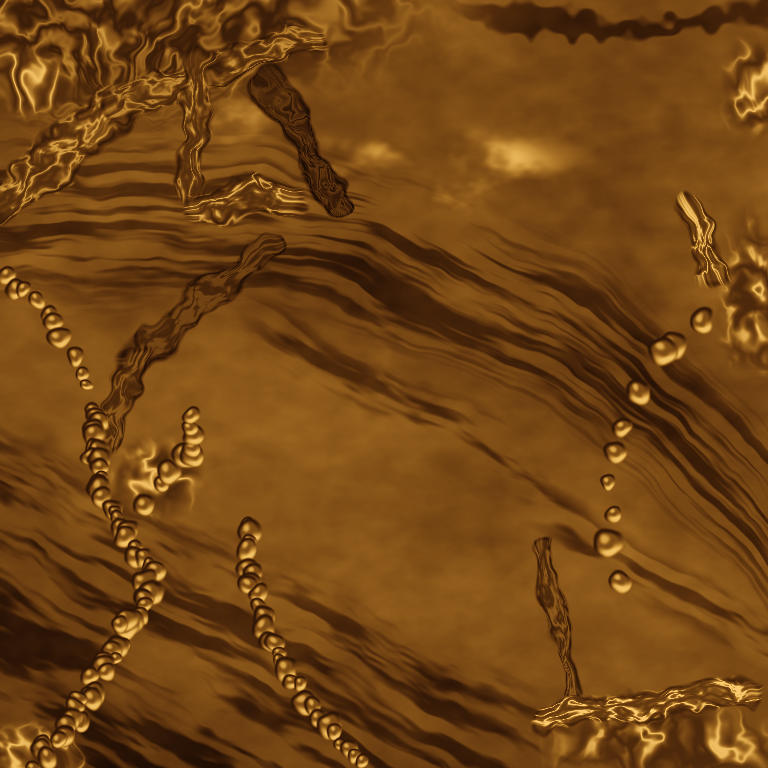
Reproduce this texture procedurally as a Shadertoy shader.

```glsl
// Amber resin: dark flow streaks in a cloudy golden ground, crossed by
// glassy twigs, crumpled folds and chains of refracting bubbles.
// One scalar tone is layered up, then mapped to an amber colour ramp.

float tone;

float hash(vec2 p) {
    return fract(sin(dot(p, vec2(127.1, 311.7))) * 43758.5453);
}

float noise(vec2 p) {
    vec2 i = floor(p), f = fract(p);
    f = f * f * (3.0 - 2.0 * f);
    return mix(mix(hash(i), hash(i + vec2(1, 0)), f.x),
               mix(hash(i + vec2(0, 1)), hash(i + 1.0), f.x), f.y);
}

float fbm(vec2 p) {
    float sum = 0.0, amp = 0.53;
    for (int i = 0; i < 4; i++) {
        sum += amp * noise(p);
        p = mat2(1.6, 1.1, -1.1, 1.6) * p + 7.3;
        amp *= 0.5;
    }
    return sum;
}

// Streak noise keeps its axes, so the grain stays along x
float streaks(vec2 p) {
    float n = 0.5 * noise(p) + 0.3 * noise(p * 1.9 + 5.0) + 0.2 * noise(p * vec2(5, 3));
    return smoothstep(0.42, 0.68, n);
}

// Soft ellipse: center in xy, radii in zw
float blob(vec2 p, vec4 e) {
    return smoothstep(1.0, 0.4, length((p - e.xy) / e.zw));
}

// Bubble: dark rim, bright crescent below, glint above
void bead(vec2 p, vec2 center, float radius) {
    vec2 q = (p - center) / radius;
    float d = length(q);
    if (d > 1.2) return;
    float crescent = smoothstep(0.5, 0.1, abs(d - 0.65)) * smoothstep(-0.1, 0.6, 0.25 * q.x - q.y);
    float glint = smoothstep(0.45, 0.1, length(q - vec2(-0.2, 0.35)));
    float rim = smoothstep(0.6, 0.95, d) * smoothstep(-0.9, 0.3, q.y - q.x);
    float body = 0.49 + 0.46 * crescent + 0.36 * glint - 0.33 * rim;
    tone = mix(tone, body, smoothstep(1.15, 0.88, d));
}

// Bubbles strung along a quadratic curve from ends.xy to ends.zw
void chain(vec2 p, vec4 ends, vec2 bend, float count, float radius, float jitter) {
    for (float i = 0.0; i < count; i++) {
        vec2 seed = vec2(i, ends.x * 91.0 + count);
        float t = (i + 0.6 * hash(seed)) / count;
        vec2 center = mix(mix(ends.xy, bend, t), mix(bend, ends.zw, t), t);
        center += jitter * (vec2(hash(seed + 3.1), hash(seed + 5.7)) - 0.5);
        bead(p, center, radius * (0.65 + 0.6 * hash(seed + 8.3)));
    }
}

// Glassy twig: ragged width, rippled grain, broken highlights and dark edges
void twig(vec2 p, vec4 ends, float width, float shine) {
    vec2 axis = ends.zw - ends.xy, q = p - ends.xy;
    float len = length(axis);
    float t = clamp(dot(q, axis) / (len * len), 0.0, 1.0);
    width *= 0.6 + 0.8 * noise(p * 30.0);
    float side = (axis.x * q.y - axis.y * q.x) / (len * width);
    float r = length(q - axis * t) / width;
    if (r > 1.2) return;
    float grain = fbm(vec2(t * len * 28.0, side * 1.6) + ends.xy * 37.0);
    float ripple = sin(grain * 22.0 + side * 2.0);
    float body = 0.39 + 0.13 * ripple + shine * (0.08 + 0.36 * pow(max(ripple, 0.0), 4.0));
    body -= 0.16 * smoothstep(0.55, 0.9, r);
    tone = mix(tone, body, 0.9 * smoothstep(1.15, 0.8, r));
}

void mainImage(out vec4 fragColor, in vec2 fragCoord) {
    vec2 uv = fragCoord / iResolution.xy;
    vec2 warp = vec2(fbm(uv * 9.0), fbm(uv * 9.0 + 31.0)) - 0.5;
    vec2 fine = vec2(noise(uv * 55.0), noise(uv * 55.0 + 9.0)) - 0.5;
    vec2 p = uv + 0.04 * warp;

    // Cloudy ground, darker toward the lower left
    tone = 0.32 + 0.27 * fbm(uv * vec2(5, 8) + warp) + 0.1 * fbm(uv * vec2(32, 50));
    tone -= 0.07 * smoothstep(0.5, 0.0, uv.y + 0.5 * uv.x);
    float glow = blob(p, vec4(0.55, 0.78, 0.25, 0.07)) + blob(p, vec4(0.31, 0.86, 0.07, 0.06));
    tone += 0.55 * glow * smoothstep(0.36, 0.8, fbm(uv * vec2(13, 20) + 4.0));

    // Upper current: level on the left, plunging on the right
    float high = p.y - 0.72 + 0.4 * p.x * p.x * p.x;
    float dark = smoothstep(0.14, 0.05, abs(high)) * streaks(vec2(p.x * 7.0, high * 85.0));

    // Lower current: diagonal veins and a lone streak in the middle
    float low = p.y - 0.43 + 0.5 * p.x;
    float lone = abs(low - 0.31 + 0.075 * smoothstep(0.6, 0.8, p.x));
    float veins = smoothstep(0.04, -0.03, low) * smoothstep(0.85, 0.6, p.x);
    veins = max(veins, smoothstep(0.05, 0.01, lone) * smoothstep(0.3, 0.38, p.x));
    dark = max(dark, veins * streaks(vec2(p.x * 9.0, low * 55.0) + 17.0));

    // Dark lip along the top, and a vein falling from it
    float lip = abs(p.y - 0.985 + 0.02 * sin(p.x * 9.0 - 5.5) + 0.03 * fine.y);
    dark = max(dark, smoothstep(0.02, 0.008, lip) * smoothstep(0.55, 0.66, p.x));
    tone -= 0.24 * dark;
    p += 0.012 * fine;
    twig(p, vec4(0.35, 0.89, 0.44, 0.73), 0.02, -0.9);

    // Folds fanning out from the upper left hub
    vec2 hub = p + 0.06 * warp - vec2(0.17, 0.83);
    float fold = sin(26.0 * fbm(vec2(atan(hub.x, hub.y) * 3.5, length(hub) * 14.0)));
    float folded = 0.38 + 0.18 * fold + 0.28 * pow(max(fold, 0.0), 5.0) * noise(uv * 22.0);
    tone = mix(tone, folded, 0.9 * blob(p, vec4(0.14, 1, 0.5, 0.19)));

    // Crumpled glass at the edges and in the left cluster
    float crumple = blob(p, vec4(0.03, 0.89, 0.07, 0.05)) + blob(p, vec4(0.21, 0.38, 0.07, 0.06))
        + blob(p, vec4(0.99, 0.62, 0.06, 0.12)) + blob(p, vec4(0.98, 0.89, 0.06, 0.07))
        + blob(p, vec4(0.87, 0.03, 0.19, 0.06)) + blob(p, vec4(0.03, 0.01, 0.1, 0.06));
    float facet = sin(22.0 * fbm(uv * 17.0 + warp * 2.0));
    tone = mix(tone, 0.47 + 0.17 * facet + 0.3 * pow(max(facet, 0.0), 4.0), min(crumple, 1.0));

    // Twigs: long stem, upper left branches, lower right ledge
    twig(p, vec4(0.35, 0.67, 0.17, 0.54), 0.022, -0.2);
    twig(p, vec4(0.17, 0.54, 0.15, 0.43), 0.016, 0.1);
    twig(p, vec4(0, 0.75, 0.15, 0.86), 0.027, 0.8);
    twig(p, vec4(0.15, 0.86, 0.4, 0.95), 0.02, 0.6);
    twig(p, vec4(0.265, 0.91, 0.245, 0.75), 0.02, 0.7);
    twig(p, vec4(0.25, 0.73, 0.37, 0.735), 0.022, 1.0);
    twig(p, vec4(0.71, 0.29, 0.745, 0.09), 0.012, 0.1);
    twig(p, vec4(0.71, 0.06, 0.97, 0.1), 0.018, 1.4);
    twig(p, vec4(0.91, 0.71, 0.93, 0.65), 0.022, 1.1);

    // Bubbles: dense ropes on the left, loose drops on the right
    p = uv + 0.008 * warp + 0.007 * fine;
    chain(p, vec4(0, 0.64, 0.13, 0.49), vec2(0.06, 0.6), 10.0, 0.012, 0.02);
    chain(p, vec4(0.13, 0.47, 0.2, 0.26), vec2(0.1, 0.37), 26.0, 0.012, 0.012);
    chain(p, vec4(0.2, 0.26, 0.04, 0), vec2(0.16, 0.13), 36.0, 0.013, 0.02);
    chain(p, vec4(0.32, 0.32, 0.48, 0), vec2(0.32, 0.14), 30.0, 0.013, 0.014);
    chain(p, vec4(0.18, 0.35, 0.25, 0.48), vec2(0.28, 0.41), 9.0, 0.014, 0.02);
    chain(p, vec4(0.95, 0.61, 0.83, 0.19), vec2(0.71, 0.44), 10.0, 0.016, 0.03);

    // Amber ramp from near black brown to pale gold
    tone = clamp(tone, 0.1, 0.98);
    float square = tone * tone;
    fragColor = vec4(tone, 0.4 * tone + 0.42 * square, 0.13 * tone + 0.34 * square * square, 1);
}
```
